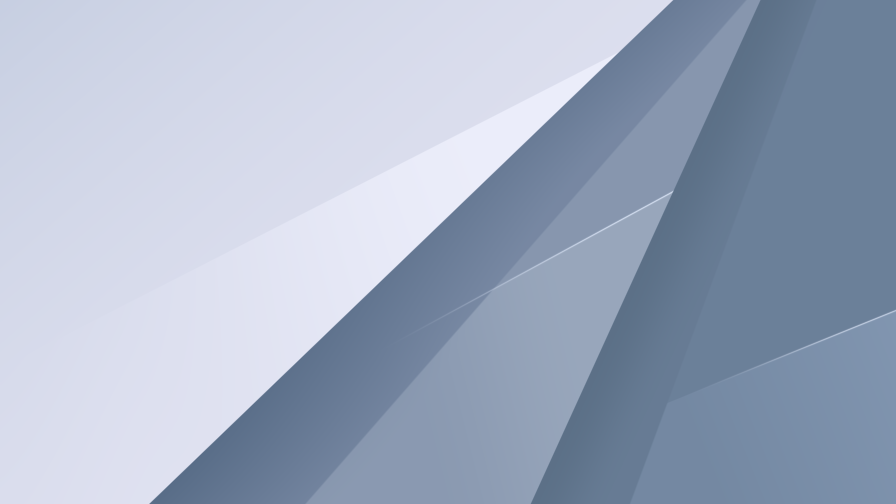
Give the GLSL for this background, as a Shadertoy shader.

```glsl
#define ASPECT 1.7778
#define PALE_COOL vec3(0.765, 0.800, 0.875)
#define PALE_WARM vec3(0.870, 0.878, 0.938)
#define PALE_LIT vec3(0.925, 0.932, 0.982)
#define SLATE_DEEP vec3(0.345, 0.425, 0.530)
#define SLATE_MID vec3(0.465, 0.530, 0.635)
#define SLATE_LIT vec3(0.610, 0.665, 0.745)
#define STEEL_DEEP vec3(0.360, 0.440, 0.530)
#define STEEL_MID vec3(0.425, 0.505, 0.605)
#define STEEL_LIT vec3(0.515, 0.595, 0.700)
#define GLINT vec3(0.840, 0.880, 0.950)
#define GLINT_WIDTH 0.0016

// Signed distance to the line a-b, positive on its right
float side(vec2 p, vec2 a, vec2 b) {
    vec2 d = normalize(b - a);
    return dot(p - a, vec2(d.y, -d.x));
}

// Position along a-b, from 0 to 1
float along(vec2 p, vec2 a, vec2 b) {
    vec2 d = b - a;
    return clamp(dot(p - a, d) / dot(d, d), 0.0, 1.0);
}

float cover(float dist, float soft) {
    return smoothstep(-soft, soft, dist);
}

float glint(float dist, float t, float pixel) {
    float w = max(GLINT_WIDTH, 0.6 * pixel);
    return exp(-dist * dist / (w * w)) * smoothstep(0.0, 0.9, t);
}

// Pale sheet with one brighter facet
vec3 paleSheet(vec2 p, float pixel) {
    vec2 a = vec2(0.20, 0.371), b = vec2(1.227, 0.896);
    float warmth = smoothstep(-0.1, 1.15, 0.62 * p.x + 0.72 * (1.0 - p.y));
    vec3 col = mix(PALE_COOL, PALE_WARM, sqrt(warmth));
    float facet = cover(side(p, a, b), pixel);
    float glow = smoothstep(0.0, 0.75, along(p, a, b));
    return mix(col, PALE_LIT, facet * (0.15 + 0.80 * glow) * smoothstep(0.0, 0.35, p.x));
}

// Middle band: shaded fold, lit panel, glint
vec3 slateBand(vec2 p, float edge, float pixel) {
    vec2 a = vec2(0.741, 0.297), b = vec2(1.336, 0.620);
    float rise = smoothstep(0.0, 0.75, p.y);
    vec3 col = mix(SLATE_DEEP, SLATE_MID, clamp(0.55 * rise + 4.0 * edge, 0.0, 1.0));
    float fold = cover(side(p, vec2(0.606, 0.0), vec2(1.481, 1.0)), 1.5 * pixel);
    float t = along(p, a, b);
    float d = side(p, a, b);
    float below = cover(d, pixel);
    float lit = mix(0.44, 0.52 + 0.38 * smoothstep(0.85, 1.25, p.x + 0.25 * p.y), below);
    col = mix(col, SLATE_LIT, fold * lit);
    col = mix(col, SLATE_LIT, 0.16 * (1.0 - fold) * below * t);
    return mix(col, GLINT, 0.85 * glint(d, t, pixel));
}

// Right sheet: shaded fold, lower facet, glint
vec3 steelSheet(vec2 p, float edge, float pixel) {
    vec2 a = vec2(1.343, 0.208), b = vec2(ASPECT, 0.384);
    vec3 col = mix(STEEL_DEEP, STEEL_MID, 0.65 * smoothstep(0.0, 0.14, edge));
    float fold = cover(side(p, vec2(1.25, 0.0), vec2(1.620, 1.0)), 1.5 * pixel);
    col = mix(col, STEEL_MID, 0.8 * fold);
    float t = along(p, a, b);
    float d = side(p, a, b);
    float below = cover(d, pixel) * fold;
    col = mix(col, STEEL_LIT, below * (0.35 + 0.55 * t));
    return mix(col, GLINT, 0.7 * glint(d, t, pixel));
}

void mainImage(out vec4 fragColor, in vec2 fragCoord) {
    vec2 p = fragCoord / iResolution.xy * vec2(ASPECT, 1.0);
    float pixel = 0.75 / iResolution.y;

    // Main diagonal edges
    float slateEdge = side(p, vec2(0.296, 0.0), vec2(1.336, 1.0));
    float steelEdge = side(p, vec2(1.053, 0.0), vec2(1.509, 1.0));

    // Stack the sheets from left to right
    vec3 col = paleSheet(p, pixel);
    col = mix(col, slateBand(p, slateEdge, pixel), cover(slateEdge, pixel));
    col = mix(col, steelSheet(p, steelEdge, pixel), cover(steelEdge, pixel));
    fragColor = vec4(col, 1.0);
}
```
